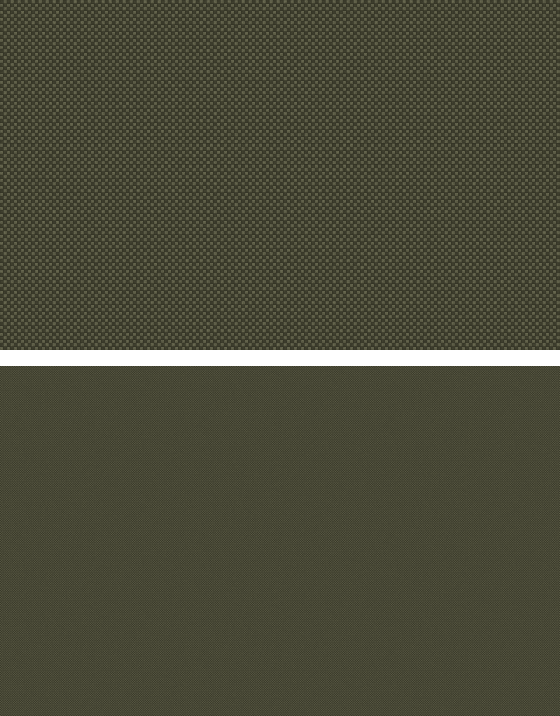
Top, the tile; bottom, the same tile 3 across and 3 down.
Give the GLSL for this texture, as a WebGL 1 fragment shader.

```glsl
precision highp float;
// Olive woven fabric: 80 by 50 repeats of a two-by-two checker of raised
// pale squares and sunken dark squares, parted by thin seams.
// Each square is a box with pixel-wide soft edges, grained by hashed threads.
uniform vec2 u_resolution;

float hash(vec2 p) {
  vec3 h = fract(vec3(p.xyx) * 0.1031);
  h += dot(h, h.yzx + 33.33);
  return fract((h.x + h.y) * h.z);
}

// Share of a pixel covered by a centred box
float boxCover(vec2 q, float halfSize, vec2 pixel) {
  vec2 c = clamp((halfSize - abs(q)) / pixel + 0.5, 0.0, 1.0);
  return c.x * c.y;
}

void main() {
  // Two squares per repeat; both counts are even, so the checker wraps
  vec2 squares = vec2(160.0, 100.0);
  vec2 pixel = squares / u_resolution;
  vec2 p = gl_FragCoord.xy / u_resolution * squares;
  vec2 id = floor(p);
  vec2 q = fract(p) - 0.5;
  float raised = 1.0 - mod(id.x + id.y, 2.0);

  // Thread grain: three by three flecks in every square
  float grain = hash(floor(p * 3.0) + 7.0) - 0.5;
  float wear = hash(id + 51.0) - 0.5;

  vec3 seam = vec3(0.205, 0.205, 0.148);
  vec3 sunken = vec3(0.238, 0.238, 0.175);
  vec3 pale = vec3(0.375, 0.375, 0.287);

  // Raised squares catch light from the upper left
  float slope = dot(q, vec2(-0.03, 0.04));
  vec3 top = pale * (1.0 + 0.13 * grain + 0.06 * wear) + slope;
  vec3 pit = sunken * (1.0 + 0.12 * grain + 0.04 * wear);

  float cover = boxCover(q, mix(0.40, 0.46, raised), pixel);
  vec3 color = mix(seam, mix(pit, top, raised), cover);
  gl_FragColor = vec4(color, 1.0);
}
```
